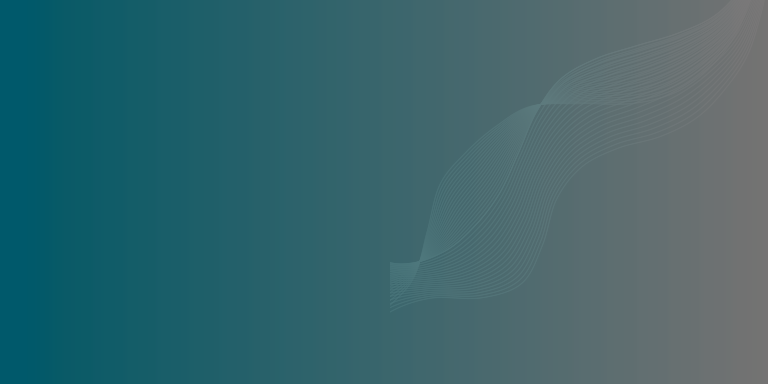
Give the GLSL for this background, as a Shadertoy shader.

```glsl
// A teal to warm grey gradient with faint vertical bands, crossed by a twisted
// ribbon of fine lines. Three splines along a slanted axis bound two sheets,
// and each sheet is filled by lines blended between its two bounds.

#define TEAL vec3(0.0, 0.345, 0.400)
#define WARM_GREY vec3(0.460, 0.452, 0.450)
#define EDGE_TEAL vec3(0.0, 0.350, 0.420)
#define LINE_TEAL vec3(0.52, 0.72, 0.72)
#define LINE_WARM vec3(0.62, 0.58, 0.59)
#define BANDS 24.0
#define LINES 20
#define LINE_WIDTH 0.0028
#define LINE_OPACITY 0.20
#define KNOT_STEP 0.1042
#define RIBBON_START vec2(1.0156, 0.1875)
#define RIBBON_AXIS vec2(0.7687, 0.6396)

const int LAST_KNOT = 13;

// Offsets from the axis in hundredths of the height: fold, upper, lower bound
const vec3 knots[14] = vec3[14](
    vec3(19.5, 1.3, 0.0), vec3(7.6, 2.9, -4.0),
    vec3(3.1, 9.9, -12.5), vec3(3.1, 17.2, -16.2),
    vec3(5.5, 19.3, -12.0), vec3(10.4, 19.5, -5.2),
    vec3(15.6, 17.7, -2.9), vec3(18.2, 9.9, -5.2),
    vec3(16.4, 1.3, -9.9), vec3(12.2, -3.6, -12.2),
    vec3(7.8, -4.4, -11.2), vec3(5.2, -2.3, -8.0),
    vec3(6.5, 2.9, -1.3), vec3(10.4, 9.4, 6.5));

// Catmull-Rom value and slope of all three bounds at distance s on the axis
void ribbonBounds(float s, out vec3 offset, out vec3 slope) {
    float u = clamp(s / KNOT_STEP, 0.0, float(LAST_KNOT) - 0.001);
    int i = int(u);
    float t = fract(u);
    vec3 a = knots[max(i - 1, 0)];
    vec3 b = knots[i];
    vec3 c = knots[i + 1];
    vec3 d = knots[min(i + 2, LAST_KNOT)];
    vec3 k1 = 0.5 * (c - a);
    vec3 k2 = a - 2.5 * b + 2.0 * c - 0.5 * d;
    vec3 k3 = 0.5 * (d - a) + 1.5 * (b - c);
    offset = 0.01 * (b + t * (k1 + t * (k2 + t * k3)));
    slope = 0.01 * (k1 + t * (2.0 * k2 + 3.0 * t * k3)) / KNOT_STEP;
}

// Coverage of a thin line that keeps its weight when narrower than a pixel
float lineCoverage(float dist, float pixel) {
    float weight = min(LINE_WIDTH / pixel, 1.0);
    return weight * (1.0 - smoothstep(0.0, max(LINE_WIDTH, pixel), dist));
}

// Summed coverage of the lines in both sheets
float ribbonLines(vec2 p, float pixel) {
    vec2 q = p - RIBBON_START;
    float along = dot(q, RIBBON_AXIS);
    float across = dot(q, vec2(-RIBBON_AXIS.y, RIBBON_AXIS.x));
    vec3 offset, slope;
    ribbonBounds(along, offset, slope);
    float sum = 0.0;
    for (int i = 0; i < LINES; i++) {
        float blend = float(i) / float(LINES - 1);
        vec2 lineOffset = mix(offset.xx, offset.yz, blend);
        vec2 lineSlope = mix(slope.xx, slope.yz, blend);
        vec2 dist = abs(across - lineOffset) / sqrt(1.0 + lineSlope * lineSlope);
        sum += lineCoverage(dist.x, pixel) + lineCoverage(dist.y, pixel);
    }
    float inside = smoothstep(-0.5 * pixel, 0.5 * pixel, q.x);
    return sum * inside * step(-0.02, along);
}

// Horizontal gradient, partly stepped into soft bands
vec3 background(float x) {
    float band = x * BANDS;
    float stepped = (floor(band) + smoothstep(0.8, 1.0, fract(band))) / BANDS;
    vec3 color = mix(TEAL, WARM_GREY, mix(x, stepped, 0.35));
    return mix(EDGE_TEAL, color, smoothstep(0.02, 0.09, x));
}

void mainImage(out vec4 fragColor, in vec2 fragCoord) {
    float pixel = 1.0 / iResolution.y;
    float x = fragCoord.x / iResolution.x;
    vec2 p = vec2(2.0 * x, fragCoord.y * pixel);

    // Overlapping lines saturate softly instead of turning white
    float ink = LINE_OPACITY * (1.0 - exp(-ribbonLines(p, pixel)));
    vec3 lineColor = mix(LINE_TEAL, LINE_WARM, smoothstep(0.65, 0.97, x));

    fragColor = vec4(mix(background(x), lineColor, ink), 1.0);
}
```
